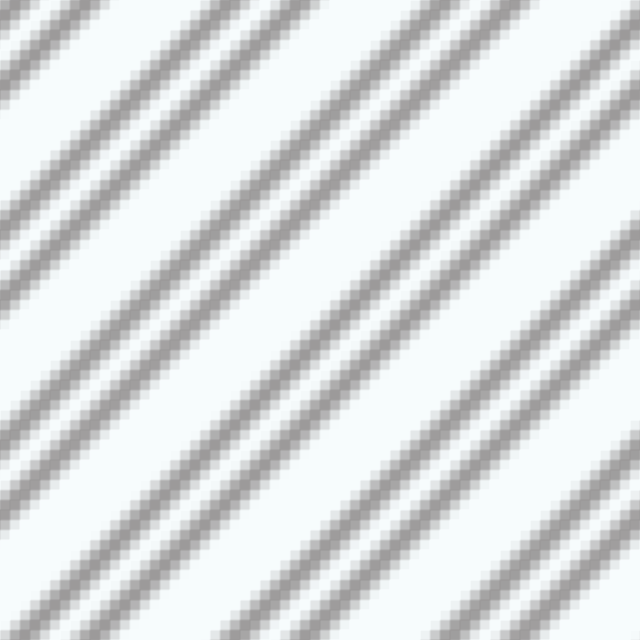
Write a Shadertoy shader that draws this pattern.

```glsl
// Paired soft grey diagonal stripes on a pale ground, drawn as a coarse mosaic.

#define REPEATS 3.0            // stripe pairs across and down
#define CELLS 64.0             // mosaic cells across and down
#define CELL_BLUR 0.16         // half width of the blend between cells, in cells
#define PAIR_CENTER 0.255      // middle of the pair, in periods
#define PAIR_GAP 0.326         // spacing of the two stripes, in periods
#define STRIPE_FADE 0.152      // distance where a stripe fades out, in periods
#define GROUND vec3(0.968, 0.987, 0.992)
#define STRIPE vec3(0.612, 0.604, 0.604)

// Snap to cell centres, with a short smooth ramp at each cell border
vec2 mosaic(vec2 uv) {
    vec2 p = uv * CELLS - 0.5;
    vec2 ramp = smoothstep(0.5 - CELL_BLUR, 0.5 + CELL_BLUR, fract(p));
    return (floor(p) + ramp + 0.5) / CELLS;
}

// Distance to the nearest of the two stripes, wrapped over one period
float pairDistance(float phase) {
    float fromCenter = abs(fract(phase - PAIR_CENTER + 0.5) - 0.5);
    return abs(fromCenter - 0.5 * PAIR_GAP);
}

void mainImage(out vec4 fragColor, in vec2 fragCoord) {
    vec2 uv = mosaic(fragCoord / iResolution.xy);

    // Whole periods along both axes keep the diagonal seamless
    float phase = REPEATS * (uv.x - uv.y);
    float ink = 1.0 - smoothstep(0.0, STRIPE_FADE, pairDistance(phase));

    fragColor = vec4(mix(GROUND, STRIPE, ink), 1.0);
}
```
